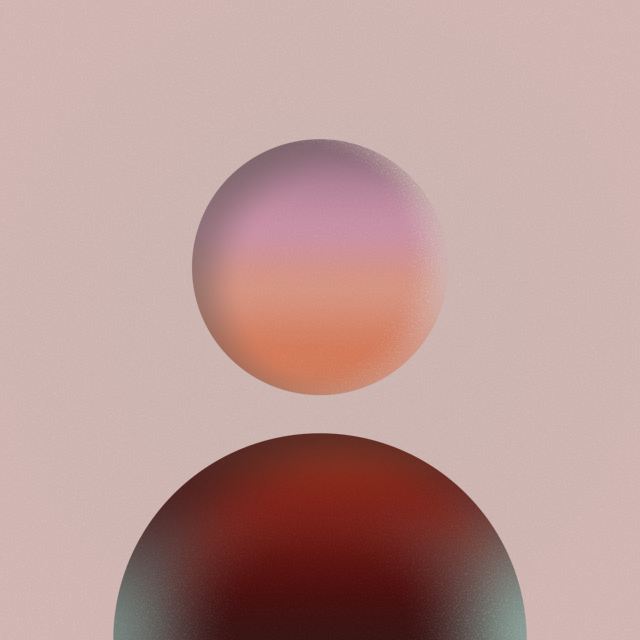
A WebGL 2 fragment shader for this background:

```glsl
#version 300 es
precision highp float;

uniform vec2 u_resolution;
out vec4 outColor;

vec2 hash2(vec2 p) {
    vec3 q = fract(p.xyx * vec3(0.1031, 0.103, 0.0973));
    q += dot(q, q.yzx + 33.33);
    return fract((q.xx + q.yz) * q.zy);
}

// Distance to the nearest scattered point, roughly centred on zero
float cellGrain(vec2 p) {
    vec2 cell = floor(p);
    float nearest = 2.0;
    for (int y = -1; y <= 1; y++) {
        for (int x = -1; x <= 1; x++) {
            vec2 neighbour = cell + vec2(x, y);
            nearest = min(nearest, distance(p, neighbour + hash2(neighbour)));
        }
    }
    return nearest - 0.45;
}

// Upper sphere: mauve to orange, shaded on the left and lit on the right
vec3 upperSphere(vec2 p, float grain) {
    vec3 color = mix(vec3(0.79, 0.49, 0.37), vec3(0.83, 0.485, 0.36), smoothstep(-1.0, -0.7, p.y));
    color = mix(color, vec3(0.84, 0.58, 0.51), smoothstep(-0.7, -0.15, p.y));
    color = mix(color, vec3(0.79, 0.57, 0.65), smoothstep(-0.2, 0.33, p.y));
    color = mix(color, vec3(0.62, 0.46, 0.54), smoothstep(0.25, 1.0, p.y));

    float shade = smoothstep(0.75, 1.2, length(p - vec2(0.16, -0.12)) + grain * 0.07);
    color = mix(color, vec3(0.42, 0.36, 0.36), 0.6 * shade);

    float light = smoothstep(0.9, 1.25, length(p - vec2(-0.24, 0.04)) + grain * 0.08);
    float strength = mix(0.4, 0.85, smoothstep(-0.9, 0.1, p.y));
    return mix(color, vec3(0.82, 0.72, 0.71), strength * light);
}

// Lower dome: rust to deep maroon, with a grey-green rim near its base
vec3 lowerDome(vec2 p, float grain) {
    vec3 color = mix(vec3(0.23, 0.08, 0.08), vec3(0.29, 0.06, 0.06), smoothstep(0.0, 0.28, p.y));
    color = mix(color, vec3(0.49, 0.12, 0.085), smoothstep(0.15, 0.7, p.y));
    color = mix(color, vec3(0.6, 0.23, 0.14), smoothstep(0.6, 1.0, p.y));

    float shade = smoothstep(0.75, 1.12, length(p - vec2(0.12, -0.04)) + grain * 0.06);
    color = mix(color, vec3(0.2, 0.13, 0.14), 0.65 * shade);

    float rim = smoothstep(0.4, 1.05, length(p) + grain * 0.06);
    rim *= 1.0 - smoothstep(0.0, 0.8, p.y);
    vec3 rimColor = mix(vec3(0.47, 0.52, 0.5), vec3(0.53, 0.63, 0.6), smoothstep(-0.8, 0.8, p.x));
    color = mix(color, rimColor, rim);

    // Thin pale sheen along the right side
    float sheen = smoothstep(0.95, 1.25, length(p + vec2(0.2, 0.0)) + grain * 0.07);
    return mix(color, vec3(0.6, 0.62, 0.6), 0.35 * sheen * (1.0 - p.y));
}

float discMask(float radial, float radius, float pixel) {
    return 1.0 - smoothstep(-pixel, pixel, (radial - 1.0) * radius);
}

void main() {
    float side = min(u_resolution.x, u_resolution.y);
    vec2 uv = (gl_FragCoord.xy - 0.5 * u_resolution) / side + 0.5;
    float pixel = 0.8 / side;
    float grain = cellGrain(uv * 320.0);

    // Dusty pink backdrop, a little greyer around the middle
    vec3 color = mix(vec3(0.804, 0.71, 0.695), vec3(0.822, 0.713, 0.703),
                     smoothstep(0.2, 0.7, distance(uv, vec2(0.5))));

    vec2 upper = (uv - vec2(0.5, 0.5825)) / 0.2;
    color = mix(color, upperSphere(upper, grain), discMask(length(upper), 0.2, pixel));

    vec2 lower = (uv - vec2(0.5, 0.0)) / 0.323;
    color = mix(color, lowerDome(lower, grain), discMask(length(lower), 0.323, pixel));

    // Fine print-like grain over everything
    color += 0.03 * grain + 0.008 * (hash2(floor(uv * 512.0)).x - 0.5);
    outColor = vec4(clamp(color, 0.0, 1.0), 1.0);
}
```
